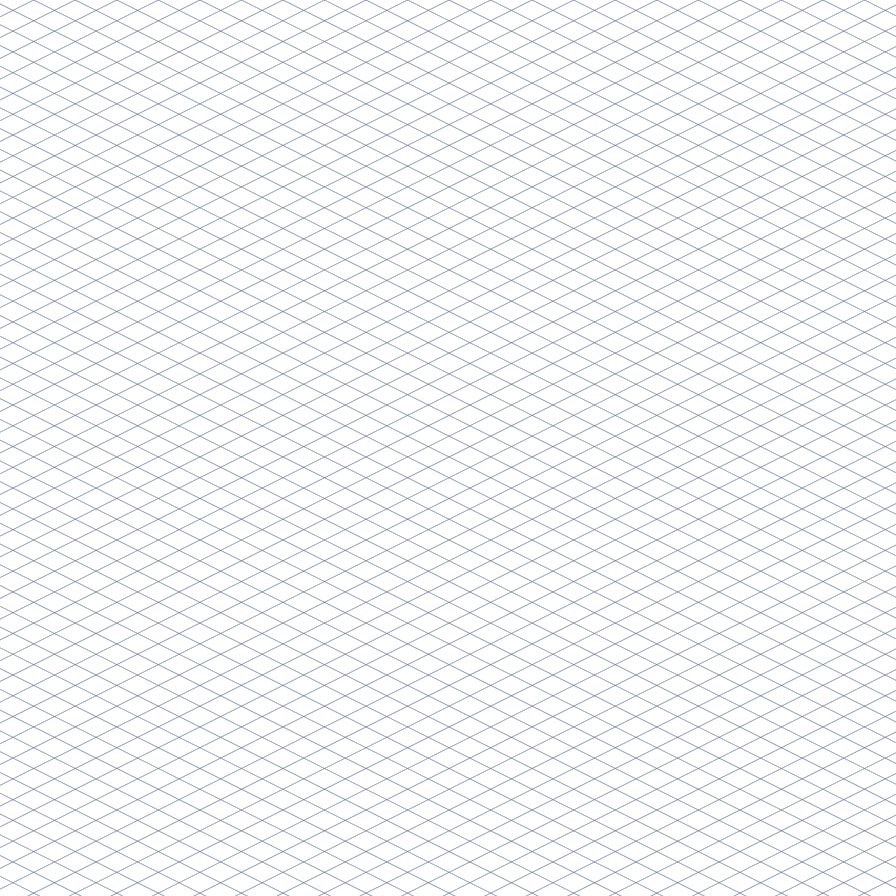
Give the GLSL for this pattern, as a Shadertoy shader.

```glsl
const vec3 PAPER = vec3(1.0);
const vec3 INK = vec3(0.36, 0.43, 0.59);
const float CELLS_ACROSS = 21.57;
const float LINE_WIDTH = 0.0007;
const vec2 LATTICE_ORIGIN = vec2(0.084, 1.0);

// Signed distance to the nearest line of a family lying at whole values
float lineDistance(float coordinate, float spacing) {
    return (fract(coordinate + 0.5) - 0.5) * spacing;
}

// Share of a filter window covered by a thin line
float lineCoverage(float dist, float width, float window) {
    float upper = min(dist + 0.5 * window, 0.5 * width);
    float lower = max(dist - 0.5 * window, -0.5 * width);
    return clamp((upper - lower) / window, 0.0, 1.0);
}

// Two crossing diagonal families form a grid of rhombi
float rhombusGrid(vec2 p, vec2 cellSize, float width, float window) {
    vec2 cell = p / cellSize;
    float spacing = 1.0 / length(1.0 / cellSize);
    float rising = lineCoverage(lineDistance(cell.x - cell.y, spacing), width, window);
    float falling = lineCoverage(lineDistance(cell.x + cell.y, spacing), width, window);
    return 1.0 - (1.0 - rising) * (1.0 - falling);
}

void mainImage(out vec4 fragColor, in vec2 fragCoord) {
    vec2 p = fragCoord / iResolution.y - LATTICE_ORIGIN;
    vec2 cellSize = vec2(1.0, 0.5) / CELLS_ACROSS;
    float window = 1.15 / iResolution.y;

    float ink = rhombusGrid(p, cellSize, LINE_WIDTH, window);
    fragColor = vec4(mix(PAPER, INK, ink), 1.0);
}
```
